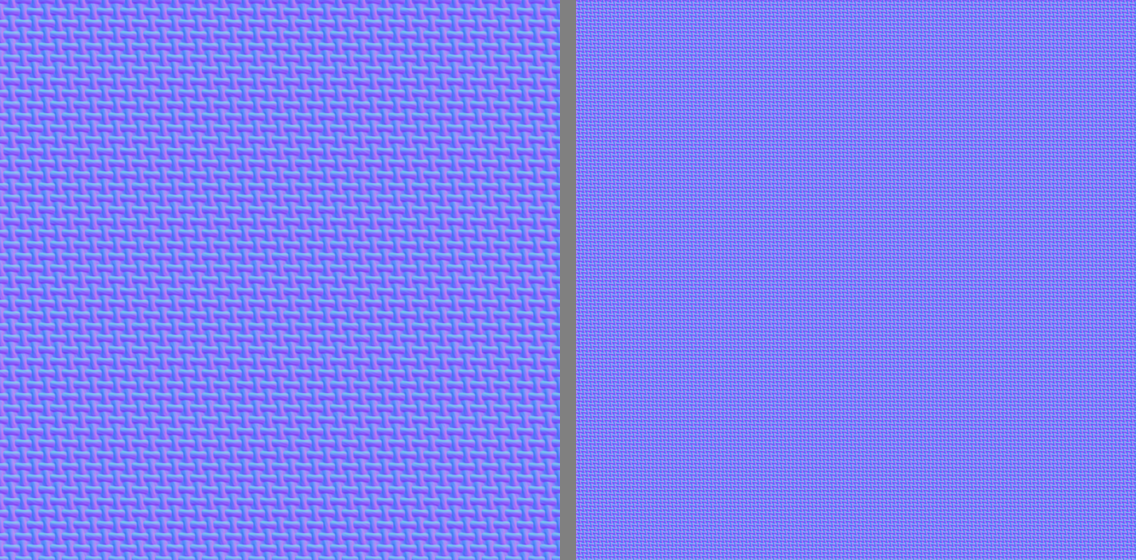
Left, the tile; right, the same tile 3 across and 3 down.
This texture map is drawn by a WebGL 1 fragment shader. Its source:

```glsl
precision highp float;
// Tangent-space normal map of a plain-woven cloth with slanted fibres.

#define THREADS 48.0         // threads across and down, even so the weave wraps
#define CRIMP 0.40           // how far threads rise and dip at crossings
#define TILT 0.035           // lean of each visible float
#define SKEW 0.25            // steeper upper side of the weft
#define FLOAT_LENGTH 0.72    // half length of a weft float in threads
#define FLOAT_WIDTH 0.31     // half width of a weft float in threads
#define EDGE 0.13            // softness of the float outline
#define FIBRE 0.10           // height of the fine fibres
#define SLOPE_X 0.120        // relief strength sideways
#define SLOPE_Y 0.120        // relief strength upwards
#define SAMPLE_STEP 0.045    // slope sampling distance in threads

uniform vec2 u_resolution;

const float PI = 3.14159265;

float hash(vec2 cell) {
  vec3 p = fract(vec3(cell.xyx) * 0.1031);
  p += dot(p, p.yzx + 33.33);
  return fract((p.x + p.y) * p.z);
}

// Value noise that wraps every two THREADS units on both axes.
float wrappedNoise(vec2 p) {
  float period = 2.0 * THREADS;
  vec2 cell = floor(p);
  vec2 f = p - cell;
  f = f * f * (3.0 - 2.0 * f);
  vec2 lo = mod(cell, period);
  vec2 hi = mod(cell + 1.0, period);
  float bottom = mix(hash(lo), hash(vec2(hi.x, lo.y)), f.x);
  float top = mix(hash(vec2(lo.x, hi.y)), hash(hi), f.x);
  return mix(bottom, top, f.y) - 0.5;
}

// Cloth height; p counts threads, crossings lie on whole numbers.
float weaveHeight(vec2 p) {
  float crossing = cos(PI * p.x) * cos(PI * p.y);

  // Position inside the nearest weft float; rows alternate by one thread
  float row = floor(p.y + 0.5);
  vec2 q = vec2(mod(p.x + row + 1.0, 2.0) - 1.0, p.y - row);
  q.y += TILT * q.x;

  // Rounded threads that rise over and dip under each other
  float weftPhase = 2.0 * PI * q.y;
  float warpPhase = 2.0 * PI * (p.x - TILT * sin(PI * p.y) * cos(PI * p.x));
  float weft = 0.5 * cos(weftPhase - SKEW * cos(weftPhase)) + CRIMP * crossing;
  float warp = 0.5 * cos(warpPhase) - CRIMP * crossing;

  // Fibres twisted around each thread; even factors keep the wrap
  weft += FIBRE * wrappedNoise(vec2(2.0 * p.x, 6.0 * p.y + 2.0 * p.x));
  warp += FIBRE * wrappedNoise(vec2(6.0 * p.x + 2.0 * p.y, 2.0 * p.y));

  // Weft lies on top inside its float, warp everywhere else
  vec2 inside = 1.0 - smoothstep(vec2(FLOAT_LENGTH, FLOAT_WIDTH) - EDGE,
                                 vec2(FLOAT_LENGTH, FLOAT_WIDTH) + EDGE, abs(q));
  return mix(warp, weft, inside.x * inside.y);
}

void main() {
  vec2 p = gl_FragCoord.xy / u_resolution * THREADS;

  // Central differences give the surface slope
  vec2 e = vec2(SAMPLE_STEP, 0.0);
  vec2 slope = vec2(weaveHeight(p + e.xy) - weaveHeight(p - e.xy),
                    weaveHeight(p + e.yx) - weaveHeight(p - e.yx));
  slope *= vec2(SLOPE_X, SLOPE_Y) / (2.0 * SAMPLE_STEP);

  vec3 normal = normalize(vec3(-slope, 1.0));
  gl_FragColor = vec4(0.5 + 0.5 * normal, 1.0);
}
```
